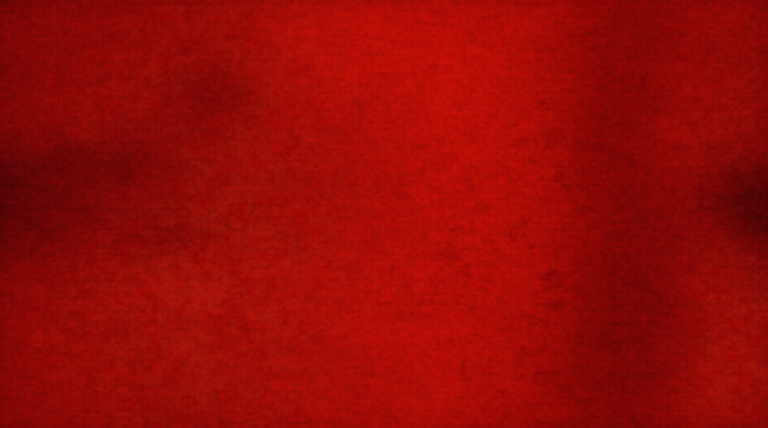
A Shadertoy shader for this texture:

```glsl
const vec3 DEEP_RED = vec3(0.36, 0.016, 0.018);
const vec3 MID_RED = vec3(0.56, 0.026, 0.017);
const vec3 BRIGHT_RED = vec3(0.74, 0.055, 0.022);
const vec3 WORN_ORANGE = vec3(0.012, 0.044, 0.020);

vec3 hash3(vec2 cell) {
    vec3 q = fract(cell.xyx * vec3(0.1031, 0.1030, 0.0973));
    q += dot(q, q.yxz + 33.33);
    return fract((q.xxy + q.yzz) * q.zyx);
}

// Soft cellular noise: random cell tones blended by distance, centred on zero
float cellNoise(vec2 p) {
    vec2 cell = floor(p), local = fract(p);
    float tone = 0.0, total = 0.0;
    for (int y = -1; y <= 1; y++) {
        for (int x = -1; x <= 1; x++) {
            vec2 offset = vec2(x, y);
            vec3 h = hash3(cell + offset);
            vec2 d = offset + h.xy - local;
            float weight = exp(-6.0 * dot(d, d));
            tone += weight * h.z;
            total += weight;
        }
    }
    return tone / total - 0.5;
}

float layeredNoise(vec2 p, int layers) {
    float sum = 0.0, amplitude = 1.0;
    for (int i = 0; i < layers; i++) {
        sum += amplitude * cellNoise(p);
        p = mat2(0.96, 0.28, -0.28, 0.96) * p * 2.03 + 17.3;
        amplitude *= 0.62;
    }
    return sum;
}

float glow(vec2 p, vec2 center, vec2 size) {
    vec2 d = (p - center) / size;
    return exp(-dot(d, d));
}

// Broad light and shade across the cloth
float broadTone(vec2 uv) {
    float tone = 0.583;
    tone += 0.125 * glow(uv, vec2(0.61, 0.70), vec2(0.17, 0.50));
    tone += 0.085 * glow(uv, vec2(0.53, 0.12), vec2(0.15, 0.30));
    tone += 0.075 * glow(uv, vec2(0.43, 0.93), vec2(0.16, 0.20));
    tone += 0.040 * glow(uv, vec2(0.30, 0.30), vec2(0.16, 0.25));
    tone += 0.060 * glow(uv, vec2(0.97, 0.20), vec2(0.07, 0.22));
    tone += 0.055 * glow(uv, vec2(0.86, 0.68), vec2(0.06, 0.14));
    tone -= 0.165 * glow(uv, vec2(0.02, 0.52), vec2(0.14, 0.17));
    tone -= 0.100 * glow(uv, vec2(0.16, 0.60), vec2(0.10, 0.08));
    tone -= 0.110 * glow(uv, vec2(0.285, 0.77), vec2(0.06, 0.09));
    tone -= 0.080 * glow(uv, vec2(0.23, 0.44), vec2(0.08, 0.06));
    tone -= 0.055 * glow(uv, vec2(0.06, 0.90), vec2(0.14, 0.20));
    tone -= 0.125 * glow(uv, vec2(0.81, 0.45), vec2(0.08, 0.75));
    tone -= 0.200 * glow(uv, vec2(0.98, 0.50), vec2(0.07, 0.11));
    return tone;
}

float edgeShade(vec2 uv) {
    vec2 inset = min(uv, 1.0 - uv);
    return 0.075 * exp(-inset.x / 0.035) + 0.045 * exp(-inset.y / 0.025);
}

// Fine grain, brushed streaks and a faint weave
float clothGrain(vec2 p) {
    float grain = 0.070 * cellNoise(p * vec2(120.0, 145.0))
                + 0.026 * layeredNoise(p * vec2(45.0, 55.0), 2);
    float streaks = 0.024 * cellNoise(p * vec2(16.0, 130.0) + 4.0);
    float weave = 0.004 * (sin(p.x * 410.0) + sin(p.y * 430.0));
    return grain + streaks + weave;
}

// Small dark scuffs, gathered where the coverage is high
float scuffs(vec2 p, float coverage) {
    float speckle = layeredNoise(p * vec2(24.0, 36.0) + 8.0, 4);
    return coverage * smoothstep(0.10, 0.60, speckle);
}

vec3 redRamp(float tone) {
    vec3 low = mix(DEEP_RED, MID_RED, (tone - 0.36) / 0.20);
    vec3 high = mix(MID_RED, BRIGHT_RED, (tone - 0.56) / 0.18);
    return max(mix(low, high, step(0.56, tone)), 0.0);
}

void mainImage(out vec4 fragColor, in vec2 fragCoord) {
    vec2 uv = fragCoord / iResolution.xy;
    vec2 p = fragCoord / iResolution.y;

    // Uneven outlines for the large clouds
    vec2 warp = vec2(layeredNoise(p * 4.0, 2), layeredNoise(p * 4.0 + 31.0, 2));
    float tone = broadTone(uv + warp * vec2(0.025, 0.04)) - edgeShade(uv);
    tone += 0.030 * layeredNoise(p * vec2(3.0, 6.0) + 12.0, 4);

    // Surface wear
    float coverage = 0.25 + 0.75 * glow(uv, vec2(0.68, 0.38), vec2(0.13, 0.40));
    tone -= 0.075 * scuffs(p, coverage);
    tone += clothGrain(p);

    // Faded orange pigment toward the sides
    float faded = glow(uv, vec2(0.25, 0.45), vec2(0.20, 0.60))
                + glow(uv, vec2(0.99, 0.35), vec2(0.10, 0.55));
    float wear = smoothstep(-0.60, 0.60, layeredNoise(p * 40.0 + 3.0, 3));
    vec3 color = redRamp(tone);
    color += WORN_ORANGE * faded * wear * smoothstep(0.42, 0.62, tone);
    fragColor = vec4(color, 1.0);
}
```
